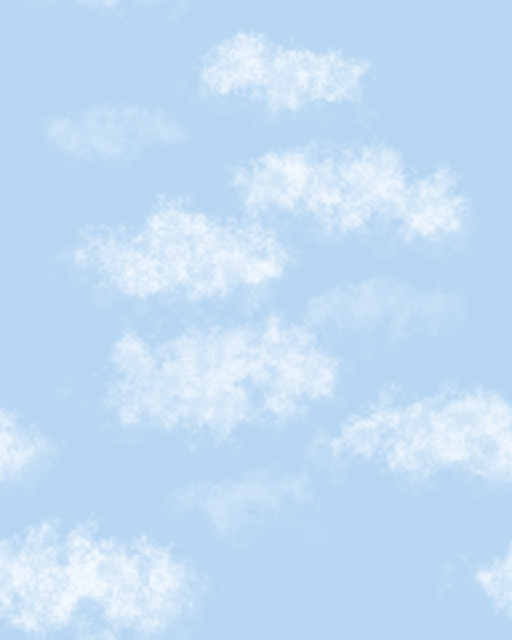
Give the GLSL for this texture, as a WebGL 2 fragment shader.

```glsl
#version 300 es
precision highp float;
// Soft white clouds with frayed, mottled edges scattered over a pale blue sky (tileable).

#define TILE vec2(4.0, 5.0)
#define SKY vec3(0.712, 0.838, 0.950)
#define WHITE vec3(0.970, 0.985, 1.0)
#define CLOUDS 9
#define PUFFS 5
#define FAINT_OPACITY 0.36
#define EDGE_ROUGHNESS 3.0
#define EDGE_SOFTNESS 1.15
#define MOTTLE 0.58
#define VEIL 0.20
#define SPREAD vec2(0.74, 0.90)

uniform vec2 u_resolution;
out vec4 fragColor;

uint scramble(uint v) {
    v = v * 747796405u + 2891336453u;
    v = ((v >> ((v >> 28u) + 4u)) ^ v) * 277803737u;
    return (v >> 22u) ^ v;
}

float hash(vec2 cell, int seed) {
    uint h = scramble(uint(cell.x) + scramble(uint(cell.y) + scramble(uint(seed))));
    return float(h >> 8u) / 16777216.0;
}

// Value noise whose lattice wraps at the tile border; freq is cells per unit.
float noise(vec2 p, float freq, int seed) {
    vec2 period = TILE * freq;
    vec2 cell = floor(p * freq);
    vec2 f = p * freq - cell;
    f = f * f * (3.0 - 2.0 * f);
    vec2 a = mod(cell, period);
    vec2 b = mod(cell + 1.0, period);
    return mix(mix(hash(a, seed), hash(vec2(b.x, a.y), seed), f.x),
               mix(hash(vec2(a.x, b.y), seed), hash(b, seed), f.x), f.y);
}

float fbm(vec2 p, float freq, float gain, int seed) {
    float sum = 0.0, weight = 1.0, total = 0.0;
    for (int i = 0; i < 5; i++) {
        sum += weight * noise(p, freq, seed + i);
        total += weight;
        weight *= gain;
        freq *= 2.0;
    }
    return sum / total;
}

// Lumpy body: positive inside a broad ellipse joined with puffs, 1 at their centres.
float cloudBody(vec2 q, vec2 halfSize, int id) {
    vec2 e = q / (halfSize * vec2(1.0, 0.75));
    float body = 1.0 - dot(e, e);
    for (int i = 0; i < PUFFS; i++) {
        vec2 key = vec2(id, i);
        float along = 2.0 * float(i) / float(PUFFS - 1) - 1.0;
        float lift = (hash(key, 51) - 0.45) * 0.6;
        float size = mix(0.65, 1.0, hash(key, 52)) * (1.0 - 0.3 * along * along);
        vec2 d = q - halfSize * vec2(along * 0.68, lift);
        d /= halfSize.y * size * vec2(1.35, 1.0);
        body = max(body, 1.0 - dot(d, d));
    }
    return body;
}

void main() {
    vec2 p = gl_FragCoord.xy / u_resolution * TILE;

    // Shared noise fields: frayed outline, fine mottling, broad veil patches.
    float fray = fbm(p, 4.0, 0.76, 1) - 0.5;
    float grain = smoothstep(0.28, 0.72, fbm(p, 7.0, 0.80, 11));
    float patches = smoothstep(0.25, 0.75, noise(p, 2.0, 21));

    float clear = 1.0;
    for (int k = 0; k < CLOUDS; k++) {
        vec2 key = vec2(k, 7);
        float n = float(k);

        // Stepped lattice with jitter keeps the clouds evenly spread.
        vec2 lattice = vec2(fract(0.6 + n * 5.0 / float(CLOUDS)), 1.0 - n / float(CLOUDS));
        vec2 centre = TILE * (0.5 + (lattice - vec2(0.5, 0.55)) * SPREAD);
        centre += (vec2(hash(key, 31), hash(key, 32)) - 0.5) * vec2(0.3, 0.2);
        vec2 q = p - centre;
        q -= TILE * round(q / TILE);

        bool faint = k % 3 == 1;
        float halfWidth = faint ? mix(0.50, 0.68, hash(key, 33))
                                : mix(0.68, 0.95, hash(key, 34));
        vec2 halfSize = halfWidth * vec2(1.0, mix(0.43, 0.52, hash(key, 35)));
        float opacity = faint ? FAINT_OPACITY : mix(0.72, 0.95, hash(key, 36));

        // Dense core plus a thin, ragged veil hanging slightly below it.
        float core = cloudBody(q, halfSize, k) + EDGE_ROUGHNESS * fray;
        float haze = cloudBody(q + vec2(0.0, 0.07), halfSize * 1.1, k)
                   + 1.4 * EDGE_ROUGHNESS * fray;
        float dense = smoothstep(-0.2, EDGE_SOFTNESS, core);
        dense *= 1.0 - MOTTLE + MOTTLE * grain;
        float thin = VEIL * smoothstep(-0.6, 0.8, haze) * mix(0.3, 1.0, patches);
        clear *= 1.0 - opacity * (1.0 - (1.0 - dense) * (1.0 - thin));
    }

    fragColor = vec4(mix(SKY, WHITE, 1.0 - clear), 1.0);
}
```
